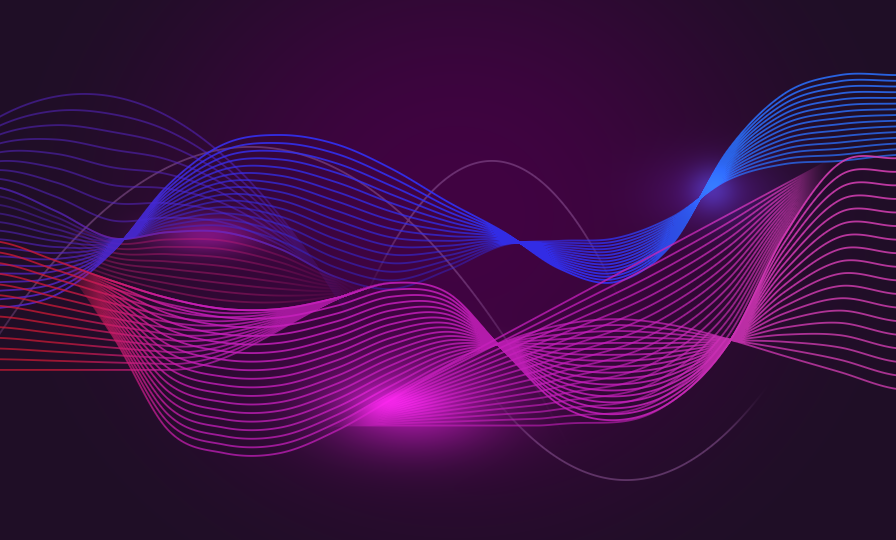
A Shadertoy shader for this background:

```glsl
// Twisting ribbons of fine neon lines over a dark plum backdrop.
// Each ribbon interpolates a bundle of strands between two smooth edge curves;
// where the edges cross, the strands pinch into a bright fold.

#define LINE_HALF_WIDTH 0.0017
#define GLOW_STRENGTH 0.55
#define BACK_DARK vec3(0.122, 0.055, 0.150)
#define BACK_PLUM vec3(0.250, 0.012, 0.255)
#define VIOLET vec3(0.33, 0.14, 0.76)
#define BLUE vec3(0.19, 0.19, 0.97)
#define AZURE vec3(0.16, 0.42, 0.96)
#define RED vec3(0.84, 0.10, 0.20)
#define MAGENTA vec3(0.78, 0.12, 0.74)
#define PINK vec3(0.86, 0.25, 0.72)

const int KNOTS = 17;

// Edge heights at even steps across the canvas
const float BLUE_CREST[KNOTS] = float[KNOTS](
    .430, .454, .533, .657, .733, .750, .733, .687, .626,
    .570, .502, .478, .548, .722, .826, .861, .861);
const float BLUE_BASE[KNOTS] = float[KNOTS](
    .652, .609, .559, .570, .570, .539, .487, .465, .500,
    .546, .554, .559, .598, .667, .696, .702, .713);
const float ROSE_CREST[KNOTS] = float[KNOTS](
    .552, .517, .480, .448, .428, .428, .448, .476, .457,
    .350, .250, .222, .257, .363, .563, .698, .707);
const float ROSE_BASE[KNOTS] = float[KNOTS](
    .533, .517, .380, .204, .161, .161, .202, .261, .322,
    .367, .398, .409, .398, .372, .341, .311, .280);

// Catmull-Rom interpolation through the knots
float spline(float knots[KNOTS], float x) {
    float s = clamp(x, 0.0, 0.9999) * float(KNOTS - 1);
    int i = int(s);
    float t = s - float(i);
    float a = knots[max(i - 1, 0)], b = knots[i];
    float c = knots[i + 1], d = knots[min(i + 2, KNOTS - 1)];
    return b + 0.5 * t * (c - a + t * (2.0 * a - 5.0 * b + 4.0 * c - d
                             + t * (3.0 * (b - c) + d - a)));
}

// Heights of every ribbon edge at one x
void edgeHeights(float x, out float h[8]) {
    h[0] = spline(BLUE_CREST, x);
    h[1] = spline(BLUE_BASE, x);
    h[2] = spline(ROSE_CREST, x);
    h[3] = spline(ROSE_BASE, x);
    h[4] = 0.826 - 4.74 * (x - 0.094) * (x - 0.094);     // faint violet arch
    h[5] = 0.315 + 0.163 * smoothstep(0.19, 0.45, x);    // red lower edge
    h[6] = 0.213 + 0.89 * (x - 0.375);                   // rising diagonal
    h[7] = mix(0.212, h[2], smoothstep(0.60, 0.75, x));  // lower fold
}

// Coverage of one line; edge.x is its height, edge.y its slope
float strand(float y, vec2 edge) {
    float d = abs(y - edge.x) * inversesqrt(1.0 + edge.y * edge.y);
    return clamp((LINE_HALF_WIDTH - d) * iResolution.y + 0.5, 0.0, 1.0);
}

// Bundle of strands from edge a to edge b, with opacity running to farAlpha
float ribbon(float y, vec2 a, vec2 b, int count, float farAlpha) {
    float sum = 0.0;
    for (int i = 0; i < count; i++) {
        float t = float(i) / float(count - 1);
        sum += strand(y, mix(a, b, t)) * mix(1.0, farAlpha, t);
    }
    return min(sum, 1.0);
}

// Thin parabolic arc, faded out toward both ends
float arc(vec2 p, vec2 apex, float bend, float reach, float aspect) {
    float dx = p.x - apex.x;
    vec2 edge = vec2(apex.y + bend * dx * dx, 2.0 * bend * dx / aspect);
    return strand(p.y, edge) * (1.0 - smoothstep(0.6 * reach, reach, abs(dx)));
}

float glow(vec2 p, vec2 center, vec2 radius) {
    vec2 q = (p - center) / radius;
    return GLOW_STRENGTH * exp(-dot(q, q));
}

void mainImage(out vec4 fragColor, in vec2 fragCoord) {
    vec2 p = fragCoord / iResolution.xy;
    float aspect = iResolution.x / iResolution.y;

    // Edge heights and slopes
    float h[8], next[8];
    float stepX = 0.002;
    edgeHeights(p.x, h);
    edgeHeights(p.x + stepX, next);
    vec2 e[8];
    for (int i = 0; i < 8; i++) e[i] = vec2(h[i], (next[i] - h[i]) / (stepX * aspect));

    // Backdrop and soft lights
    float falloff = length((p - vec2(0.51, 0.60)) / vec2(0.52, 0.80));
    vec3 col = mix(BACK_PLUM, BACK_DARK, smoothstep(0.1, 1.0, falloff));
    col += MAGENTA * glow(p, vec2(0.46, 0.25), vec2(0.10, 0.085));
    col += MAGENTA * 0.7 * glow(p, vec2(0.23, 0.565), vec2(0.06, 0.035));
    col += VIOLET * 0.5 * glow(p, vec2(0.80, 0.64), vec2(0.07, 0.07));

    // Hairline arcs
    float hair = arc(p, vec2(0.549, 0.702), -12.6, 0.15, aspect)
               + arc(p, vec2(0.699, 0.111), 7.0, 0.16, aspect)
               + arc(p, vec2(0.28, 0.728), -4.4, 0.36, aspect);
    col = mix(col, vec3(0.58, 0.36, 0.62), 0.5 * min(hair, 1.0));

    // Faint ribbons on the left
    float leftFade = 1.0 - smoothstep(0.24, 0.43, p.x);
    col = mix(col, VIOLET, 0.55 * leftFade * ribbon(p.y, e[4], e[1], 9, 1.0));
    col = mix(col, mix(RED, MAGENTA, 0.5), 0.38 * leftFade
              * smoothstep(0.05, 0.14, p.x) * ribbon(p.y, e[1], e[2], 10, 1.0));

    // Blue ribbon
    vec3 blueTint = mix(mix(VIOLET, BLUE, smoothstep(0.0, 0.35, p.x)), AZURE, smoothstep(0.66, 0.82, p.x));
    float baseAlpha = mix(0.4, 0.85, smoothstep(0.5, 0.7, p.x));
    col = mix(col, blueTint, 0.9 * ribbon(p.y, e[0], e[1], 15, baseAlpha));

    // Red and rose ribbons
    vec3 roseTint = mix(mix(RED, MAGENTA, smoothstep(0.04, 0.24, p.x)), PINK, smoothstep(0.65, 0.95, p.x));
    float redFade = 1.0 - smoothstep(0.36, 0.46, p.x);
    float diagonalFade = smoothstep(0.36, 0.43, p.x) * (1.0 - smoothstep(0.86, 0.93, p.x));
    col = mix(col, roseTint, 0.75 * redFade * ribbon(p.y, e[2], e[5], 13, 0.9));
    col = mix(col, roseTint, 0.75 * diagonalFade * ribbon(p.y, e[6], e[7], 17, 0.8));
    col = mix(col, roseTint, 0.85 * smoothstep(0.06, 0.14, p.x) * ribbon(p.y, e[2], e[3], 18, 0.85));

    // Bright folds
    col += AZURE * 0.5 * glow(p, vec2(0.795, 0.65), vec2(0.025, 0.04));
    col += MAGENTA * 0.5 * glow(p, vec2(0.44, 0.255), vec2(0.05, 0.03));

    fragColor = vec4(clamp(col, 0.0, 1.0), 1.0);
}
```
